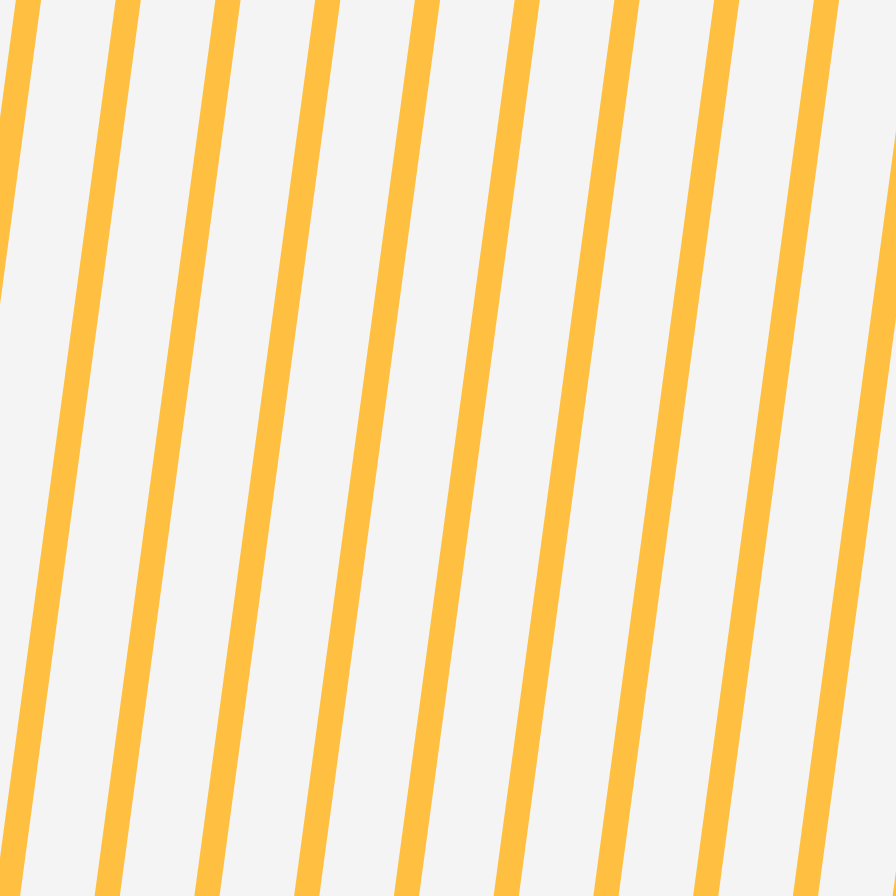
This pattern is drawn by a Shadertoy shader. Its source:

```glsl
// Steep amber stripes leaning right on a pale grey ground.

#define PERIOD 0.11133        // horizontal spacing of stripes, in canvas heights
#define STRIPE_WIDTH 0.0281   // horizontal width of one stripe
#define LEAN 0.1348           // sideways drift per unit of height
#define OFFSET 0.0083         // stripe centre on the bottom edge
#define GROUND_COLOR vec3(0.955, 0.955, 0.955)
#define STRIPE_COLOR vec3(1.0, 0.749, 0.251)

// Signed distance to the nearest stripe, negative inside.
float stripeDistance(vec2 p) {
    float across = p.x - LEAN * p.y - OFFSET;
    float fromCentre = abs(fract(across / PERIOD + 0.5) - 0.5) * PERIOD;
    // Turn the horizontal distance into a perpendicular one.
    return (fromCentre - 0.5 * STRIPE_WIDTH) * inversesqrt(1.0 + LEAN * LEAN);
}

void mainImage(out vec4 fragColor, in vec2 fragCoord) {
    vec2 p = fragCoord / iResolution.y;

    // Edge coverage over one pixel.
    float coverage = clamp(0.5 - stripeDistance(p) * iResolution.y, 0.0, 1.0);

    fragColor = vec4(mix(GROUND_COLOR, STRIPE_COLOR, coverage), 1.0);
}
```
